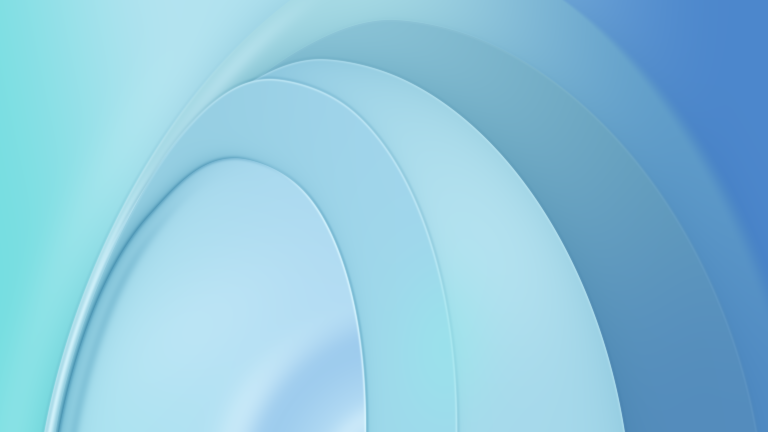
Give the GLSL for this background, as a Shadertoy shader.

```glsl
// Nested translucent arches in aqua and blue, leaning on a shared left spine.
// Each arch is a lopsided superellipse with a colour wash, a cast shadow and a
// fine rim, painted from the outermost arch to the innermost.

const vec3 SHADE = vec3(0.56, 0.76, 0.83);
const vec3 GLEAM = vec3(0.86, 0.97, 1.0);

// Approximate signed distance to an arch; x of spans and powers is the left side.
float archDistance(vec2 p, vec2 apex, float baseY, vec2 spans, vec2 powers) {
    float dx = p.x - apex.x;
    float power = mix(powers.x, powers.y, smoothstep(-0.2, 0.2, dx));
    vec2 size = vec2(dx < 0.0 ? spans.x : spans.y, apex.y - baseY);
    vec2 q = max(abs(vec2(dx, p.y - baseY)) / size, 1e-4);
    float total = dot(pow(q, vec2(power)), vec2(1.0));
    vec2 slope = pow(total, 1.0 / power - 1.0) * pow(q, vec2(power - 1.0)) / size;
    return (pow(total, 1.0 / power) - 1.0) / length(slope);
}

float smoothMax(float a, float b, float k) {
    float h = max(k - abs(a - b), 0.0) / k;
    return max(a, b) + 0.25 * k * h * h;
}

// Four corner colours blended over a horizontal range and the full height.
vec3 wash(vec2 p, vec2 rangeX, vec3 topLeft, vec3 topRight, vec3 lowLeft, vec3 lowRight) {
    float across = smoothstep(rangeX.x, rangeX.y, p.x);
    return mix(mix(lowLeft, lowRight, across), mix(topLeft, topRight, across),
               smoothstep(0.0, 0.9, p.y));
}

float glow(float d, float width) {
    return exp(-d * d / (width * width));
}

vec3 darken(vec3 color, float amount) {
    return color * mix(vec3(1.0), SHADE, amount);
}

// Shadow the colour below (amount, spread), cover it with the fill, light the rim.
vec3 paintArch(vec3 below, vec3 fill, float d, vec2 shadow, float blur, float rim) {
    float soft = blur + 0.6 / iResolution.y;
    below = darken(below, shadow.x * exp(-max(d, 0.0) / shadow.y));
    below = darken(below, 0.6 * rim * glow(d - 0.003, 0.004));
    vec3 color = mix(below, fill, smoothstep(soft, -soft, d));
    return mix(color, GLEAM, rim * glow(d + 0.0015, 0.0028));
}

vec3 backdrop(vec2 p) {
    float tilt = p.x + 0.2 * (p.y - 0.6);
    vec3 color = mix(vec3(0.46, 0.87, 0.88), vec3(0.70, 0.89, 0.94), smoothstep(-0.08, 0.5, tilt));
    return mix(color, vec3(0.30, 0.53, 0.80), smoothstep(0.75, 1.7, p.x));
}

// Innermost disc: pale wash with curved streaks around a blue hollow.
vec3 innerFill(vec2 p) {
    vec3 color = wash(p, vec2(0.15, 0.85),
        vec3(0.66, 0.86, 0.92), vec3(0.65, 0.84, 0.93),
        vec3(0.67, 0.89, 0.94), vec3(0.72, 0.87, 0.96));
    float radius = length(p - vec2(0.93, -0.12));
    float hollow = smoothstep(0.43, 0.34, radius) * smoothstep(0.14, 0.34, radius);
    color = mix(color, vec3(0.58, 0.77, 0.92), 0.75 * hollow);
    float low = 1.0 - smoothstep(0.05, 0.32, p.y);
    float streak = 0.5 * glow(radius - 0.40, 0.045) + 0.5 * glow(radius - 0.17, 0.03);
    color = mix(color, vec3(0.86, 0.95, 0.99), streak * low);
    float haze = glow(length((p - vec2(0.46, 0.25)) * mat2(0.8, 0.6, -0.6, 0.8) * vec2(0.7, 1.3)), 0.17);
    return mix(color, vec3(0.80, 0.92, 0.98), 0.4 * haze);
}

void mainImage(out vec4 fragColor, in vec2 fragCoord) {
    vec2 p = fragCoord / iResolution.y;

    // Outlines, outermost first; the inner two stay clear of the spine
    float outer = archDistance(p, vec2(0.972, 1.127), -0.204, vec2(0.891, 0.903), vec2(1.7, 1.8));
    float wide = archDistance(p, vec2(0.903, 0.954), -0.204, vec2(0.81, 0.868), vec2(1.7, 1.85));
    float middle = archDistance(p, vec2(0.741, 0.863), -0.204, vec2(0.648, 0.722), vec2(1.75, 1.9));
    float narrow = archDistance(p, vec2(0.625, 0.817), 0.0, vec2(0.505, 0.433), vec2(1.62, 2.1));
    float inner = archDistance(p, vec2(0.544, 0.634), 0.0, vec2(0.428, 0.303), vec2(1.55, 2.2));
    narrow = smoothMax(narrow, outer + 0.024, 0.02);
    inner = smoothMax(inner, outer + 0.032, 0.03);
    float leftSide = 1.0 - smoothstep(0.25, 0.65, p.x);
    float rightSide = smoothstep(1.2, 1.7, p.x);
    float foot = leftSide * (1.0 - smoothstep(0.35, 0.65, p.y));

    // Backdrop with a faint halo beside the spine
    vec3 color = backdrop(p);
    color = mix(color, vec3(0.76, 0.94, 0.96), 0.25 * leftSide * glow(outer - 0.07, 0.06));

    // Outer veil, dissolving to the right
    vec3 fill = wash(p, vec2(0.8, 1.6),
        vec3(0.66, 0.86, 0.90), vec3(0.38, 0.62, 0.79),
        vec3(0.68, 0.89, 0.93), vec3(0.32, 0.55, 0.77));
    color = paintArch(color, fill, outer, vec2(0.2 - 0.2 * leftSide, 0.05),
                      0.025 * rightSide, 0.3 * leftSide);
    color = mix(color, GLEAM, 0.45 * (1.0 - smoothstep(0.5, 0.8, p.x)) * glow(outer + 0.03, 0.022));

    // Wide shaded arch
    fill = wash(p, vec2(0.7, 1.65),
        vec3(0.56, 0.78, 0.85), vec3(0.40, 0.63, 0.74),
        vec3(0.52, 0.76, 0.82), vec3(0.33, 0.55, 0.74));
    fill = mix(fill, vec3(0.71, 0.90, 0.94), 0.85 * leftSide);
    color = paintArch(color, fill, wide, vec2(mix(0.15, 0.05, leftSide), 0.04),
                      0.008 * rightSide, 0.06);

    // Middle pale arch, a little deeper toward its rim
    fill = wash(p, vec2(0.6, 1.2),
        vec3(0.62, 0.83, 0.91), vec3(0.70, 0.88, 0.93),
        vec3(0.66, 0.89, 0.93), vec3(0.65, 0.85, 0.92));
    fill = mix(fill, vec3(0.73, 0.90, 0.95), 0.6 * glow(length(p - vec2(1.13, 0.42)), 0.25));
    fill = darken(fill, 0.22 * (1.0 - leftSide) * exp(min(middle, 0.0) / 0.06));
    color = paintArch(color, fill, middle, vec2(mix(0.3, 0.05, leftSide), 0.06),
                      0.0, mix(0.22, 0.4, leftSide));
    color = mix(color, GLEAM, 0.45 * leftSide * glow(middle + 0.01, 0.014));

    // Narrow arch with an aqua glow low on its right
    fill = wash(p, vec2(0.4, 0.95),
        vec3(0.59, 0.81, 0.89), vec3(0.63, 0.83, 0.92),
        vec3(0.58, 0.82, 0.88), vec3(0.62, 0.85, 0.92));
    color = paintArch(color, fill, narrow, vec2(0.14, 0.015), 0.0, mix(0.4, 0.12, leftSide));
    float aqua = glow(length((p - vec2(1.03, 0.2)) * vec2(1.0, 0.6)), 0.11);
    color = mix(color, vec3(0.59, 0.91, 0.92), 0.5 * aqua);

    // Inner disc, darkest along the spine
    fill = darken(innerFill(p), 0.75 * leftSide * exp(-abs(inner) / 0.03));
    fill = darken(fill, 0.35 * foot * glow(inner + 0.035, 0.012));
    float rim = 0.65 * smoothstep(0.6, 0.76, p.x);
    color = paintArch(color, fill, inner, vec2(mix(0.2, 0.8, leftSide), 0.016), 0.0, rim);
    color = darken(color, 0.5 * (1.0 - smoothstep(0.5, 0.72, p.x)) * glow(inner, 0.005));

    // Bright hairline down the foot of the spine
    color = mix(color, GLEAM, 0.7 * foot * glow(outer + 0.012, 0.007));

    fragColor = vec4(clamp(color, 0.0, 1.0), 1.0);
}
```
